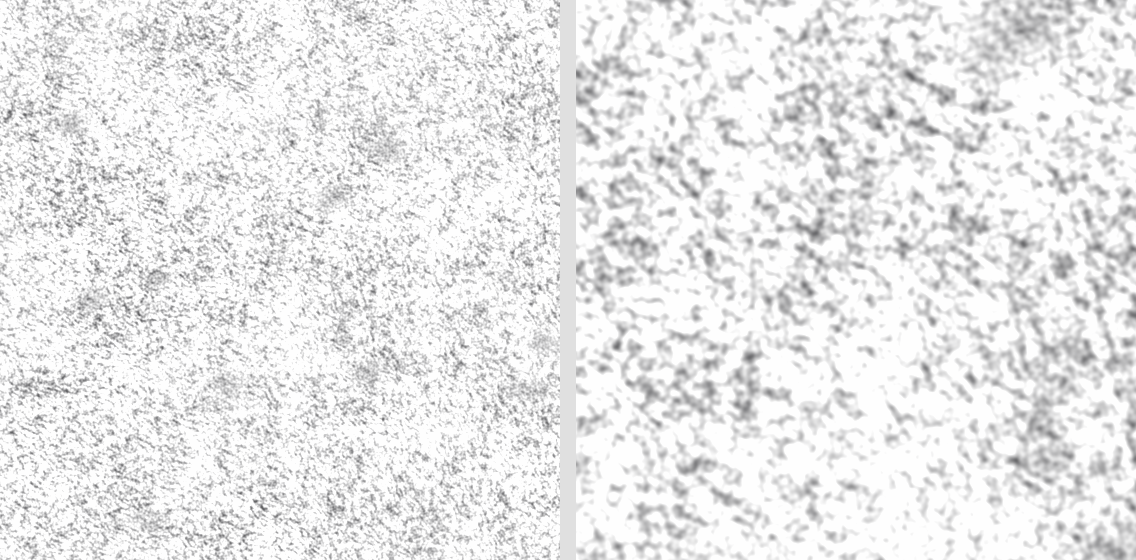
Left, the full canvas; right, a detail of the centre.
Write a WebGL 1 fragment shader that draws this texture.

```glsl
precision highp float;
// Weathered white plaster: fine slanted grey grains, soft smudges and faint cracks.

uniform vec2 u_resolution;

const vec3 PAPER = vec3(0.995);
const vec3 INK = vec3(0.395, 0.395, 0.405);
const float TAU = 6.2831853;

vec2 hash2(vec2 cell) {
  vec3 q = fract(cell.xyx * vec3(0.1031, 0.1030, 0.0973));
  q += dot(q, q.yzx + 33.33);
  return fract((q.xx + q.yz) * q.zy);
}

vec2 rotate(vec2 p, float angle) {
  float c = cos(angle), s = sin(angle);
  return vec2(c * p.x + s * p.y, c * p.y - s * p.x);
}

float cornerSlope(vec2 cell, vec2 offset) {
  float angle = TAU * hash2(cell).x;
  return dot(vec2(cos(angle), sin(angle)), offset);
}

// Gradient noise scaled to a standard deviation of about one.
float gradientNoise(vec2 p) {
  vec2 i = floor(p), f = p - i;
  vec2 w = f * f * f * (f * (f * 6.0 - 15.0) + 10.0);
  vec2 e = vec2(1.0, 0.0);
  float low = mix(cornerSlope(i, f), cornerSlope(i + e.xy, f - e.xy), w.x);
  float high = mix(cornerSlope(i + e.yx, f - e.yx), cornerSlope(i + e.xx, f - e.xx), w.x);
  return 4.67 * mix(low, high, w.y);
}

// Noise with features stretched along the given direction.
float streakNoise(vec2 p, float angle, float frequency, float stretch) {
  vec2 q = rotate(p, angle) * frequency;
  return gradientNoise(vec2(q.x / stretch, q.y) + 300.0);
}

// Scattered soft blotches, one candidate per cell, with ragged outlines.
float smudges(vec2 p, float frequency, float raggedness) {
  vec2 q = p * frequency;
  vec2 home = floor(q);
  float cover = 0.0;
  for (int y = -1; y <= 1; y++) {
    for (int x = -1; x <= 1; x++) {
      vec2 cell = home + vec2(float(x), float(y));
      vec2 traits = hash2(cell + 71.0);
      vec2 d = rotate(q - cell - hash2(cell + 17.0), 0.5 * traits.y - 0.25);
      float reach = length(d * vec2(0.75, 1.15)) + raggedness;
      float strength = traits.x * traits.x;
      cover = max(cover, strength * (1.0 - smoothstep(0.0, 0.24, reach)));
    }
  }
  return cover;
}

// Thin broken lines along the zero contour of a broad noise field.
float cracks(vec2 p, float frequency, float width) {
  float contour = abs(streakNoise(p, 0.15, frequency, 1.8));
  float gaps = smoothstep(0.5, 1.5, gradientNoise(p * 9.0 + 140.0));
  return gaps * (1.0 - smoothstep(0.0, width, contour));
}

void main() {
  vec2 uv = gl_FragCoord.xy / min(u_resolution.x, u_resolution.y);

  // Broad and middle fields make the grains gather and thin out.
  float broad = gradientNoise(uv * 7.0 + 40.0);
  float patches = gradientNoise(uv * 24.0 + 90.0);
  float clumps = gradientNoise(rotate(uv, 0.6) * 58.0 + 200.0);

  // Grains slant down to the right, steeper toward the lower right.
  vec2 bend = 0.003 * vec2(patches, broad);
  float slant = streakNoise(uv + bend, -0.55, 150.0, 1.7);
  float steep = streakNoise(uv + bend, -0.95, 135.0, 1.7);
  float turn = smoothstep(0.2, 1.2, uv.x + 0.4 * (0.5 - uv.y));
  float grain = mix(slant, steep, turn) / length(vec2(1.0 - turn, turn));
  float dust = gradientNoise(rotate(uv, 0.35) * 215.0 + 500.0);

  float density = 0.70 * grain + 0.48 * dust + 0.32 * clumps
                + 0.30 * patches + 0.22 * broad;
  float contrast = 0.157 + 0.012 * gradientNoise(uv * 3.0 + 11.0);
  float shade = 0.03 + contrast * density;

  // Marks darken the surface while the grain still shows through.
  float ragged = 0.025 * clumps + 0.02 * grain;
  float smudge = smudges(uv, 5.5, ragged);
  shade = mix(shade, 0.34 + 0.07 * density, 0.8 * smudge);
  shade += 0.13 * cracks(uv + 0.5 * bend, 6.0, 0.09);

  gl_FragColor = vec4(mix(PAPER, INK, clamp(shade / 0.6, 0.0, 1.0)), 1.0);
}
```
